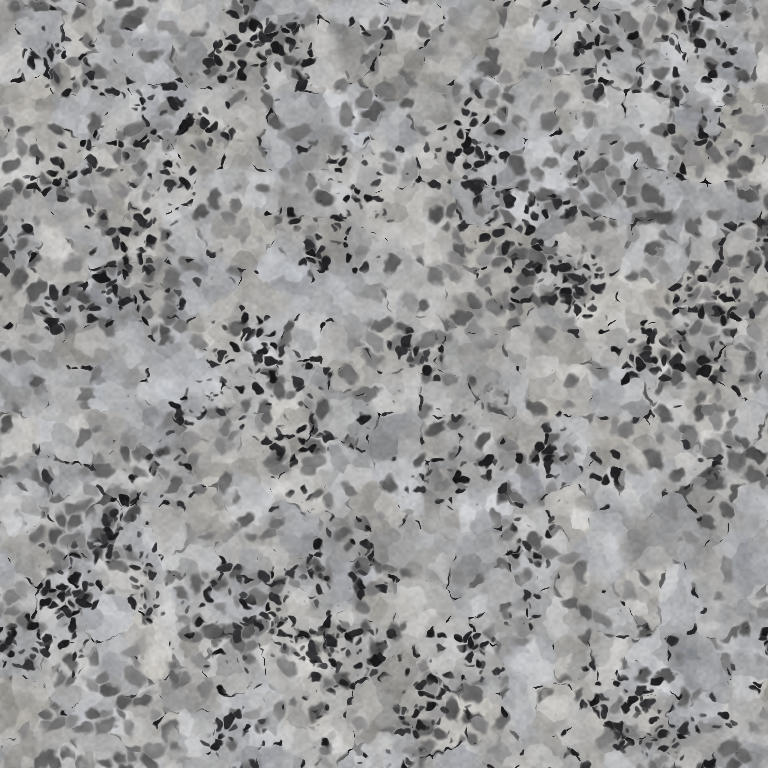
Reproduce this texture procedurally as a WebGL 1 fragment shader.

```glsl
precision highp float;
// Seamless speckled granite: pale feldspar grains, grey quartz, clustered black mica.
uniform vec2 u_resolution;

#define FELDSPAR_REPEATS 17.0
#define CRYSTAL_REPEATS 42.0
#define QUARTZ_REPEATS 48.0
#define MICA_REPEATS 78.0
#define FLECK_REPEATS 125.0
#define QUARTZ_DENSITY 0.43
#define MICA_DENSITY 0.17
#define FLECK_DENSITY 0.10
#define ROUGHNESS 0.007
#define BASE_TONE 0.672

vec4 hash4(vec2 cell, float seed) {
  vec2 c = cell + seed * vec2(1.37, 2.11);
  vec4 k = vec4(dot(c, vec2(127.1, 311.7)), dot(c, vec2(269.5, 183.3)),
                dot(c, vec2(419.2, 371.9)), dot(c, vec2(83.7, 233.1)));
  return fract(sin(k) * 43758.55);
}

// Value noise that wraps after n cells; two independent channels.
vec2 noise(vec2 uv, float n, float seed) {
  vec2 q = uv * n, i = floor(q), f = fract(q);
  f = f * f * (3.0 - 2.0 * f);
  vec2 a = hash4(mod(i, n), seed).xy;
  vec2 b = hash4(mod(i + vec2(1.0, 0.0), n), seed).xy;
  vec2 c = hash4(mod(i + vec2(0.0, 1.0), n), seed).xy;
  vec2 d = hash4(mod(i + 1.0, n), seed).xy;
  return mix(mix(a, b, f.x), mix(c, d, f.x), f.y);
}

float fbm(vec2 uv, float n, float seed) {
  float sum = 0.0, weight = 0.5;
  for (int i = 0; i < 3; i++) {
    sum += weight * noise(uv, n, seed + float(i) * 5.0).x;
    weight *= 0.5;
    n *= 2.0;
  }
  return sum / 0.875;
}

// Smooth Voronoi grains: x = tone, y = tint, z = closeness to a grain border.
vec3 grains(vec2 uv, float n, float sharpness, float seed) {
  vec2 q = uv * n, base = floor(q);
  vec2 sum = vec2(0.0);
  float total = 0.0, strongest = 0.0;
  for (int y = -1; y <= 1; y++) {
    for (int x = -1; x <= 1; x++) {
      vec2 cell = base + vec2(float(x), float(y));
      vec4 rnd = hash4(mod(cell, n), seed);
      vec2 d = q - cell - rnd.xy;
      float w = exp(-sharpness * dot(d, d));
      sum += w * rnd.zw;
      total += w;
      strongest = max(strongest, w);
    }
  }
  return vec3(sum, total - strongest) / total;
}

// Scattered, turned ellipses: x = coverage, y = tone of the covering speck.
vec2 specks(vec2 uv, float n, float density, float softness, float seed) {
  vec2 q = uv * n, base = floor(q);
  vec2 result = vec2(0.0, 0.5);
  for (int y = -1; y <= 1; y++) {
    for (int x = -1; x <= 1; x++) {
      vec2 cell = base + vec2(float(x), float(y));
      vec4 rnd = hash4(mod(cell, n), seed);
      vec4 shape = hash4(mod(cell, n), seed + 31.0);
      float s = sin(shape.x * 6.2832), c = cos(shape.x * 6.2832);
      vec2 d = q - cell - mix(vec2(0.1), vec2(0.9), rnd.xy);
      d = mat2(c, -s, s, c) * d * vec2(0.78, 1.25);
      float grow = smoothstep(0.0, 0.15, density - rnd.w);
      float radius = mix(0.3, 0.6, rnd.z) * grow;
      float cover = grow * (1.0 - smoothstep(radius - softness, radius + softness, length(d)));
      if (cover > result.x) result = vec2(cover, shape.y);
    }
  }
  return result;
}

void main() {
  vec2 uv = gl_FragCoord.xy / u_resolution;

  // Ragged outlines for every mineral
  vec2 p = uv + ROUGHNESS * (noise(uv, 88.0, 3.0) - 0.5)
              + 0.6 * ROUGHNESS * (noise(uv, 170.0, 7.0) - 0.5);

  // Pale feldspar ground, warm to cool
  vec3 feldspar = grains(p, FELDSPAR_REPEATS, 14.0, 11.0);
  vec3 crystal = grains(p, CRYSTAL_REPEATS, 24.0, 17.0);
  float tone = BASE_TONE + 0.13 * (feldspar.x - 0.5) + 0.15 * (crystal.x - 0.5)
             + 0.12 * (fbm(uv, 60.0, 23.0) - 0.5) + 0.06 * (noise(uv, 230.0, 29.0).x - 0.5);
  float tint = 0.7 * feldspar.y + 0.3 * crystal.y;
  vec3 color = tone + mix(vec3(0.014, 0.002, -0.022), vec3(-0.012, 0.0, 0.022), tint);

  // Minerals gather in clusters and along feldspar borders
  float border = feldspar.z - 0.12;
  float cluster = fbm(uv, 13.0, 37.0) - 0.5;
  float quartzField = 0.4 * cluster + fbm(uv, 10.0, 43.0) - 0.5;

  // Grey translucent quartz
  vec2 quartz = specks(p, QUARTZ_REPEATS, QUARTZ_DENSITY + 1.2 * quartzField + 0.5 * border, 0.16, 47.0);
  float quartzTone = mix(0.31, 0.57, quartz.y) + 0.16 * (fbm(uv, 75.0, 53.0) - 0.5);
  color = mix(color, quartzTone * vec3(1.005, 0.995, 1.0), 0.95 * quartz.x);

  // Black mica and its fine flecks
  vec2 mica = specks(p, MICA_REPEATS, MICA_DENSITY + 1.35 * cluster + 0.7 * border, 0.12, 59.0);
  vec2 fleck = specks(p, FLECK_REPEATS, FLECK_DENSITY + 0.6 * cluster, 0.16, 67.0);
  vec3 micaColor = vec3(0.99, 0.99, 1.05) * (mix(0.07, 0.19, mica.y) + 0.05 * noise(uv, 200.0, 71.0).x);
  color = mix(color, vec3(0.2, 0.2, 0.21), 0.85 * fleck.x);
  color = mix(color, micaColor, mica.x);

  gl_FragColor = vec4(clamp(color, 0.0, 1.0), 1.0);
}
```
